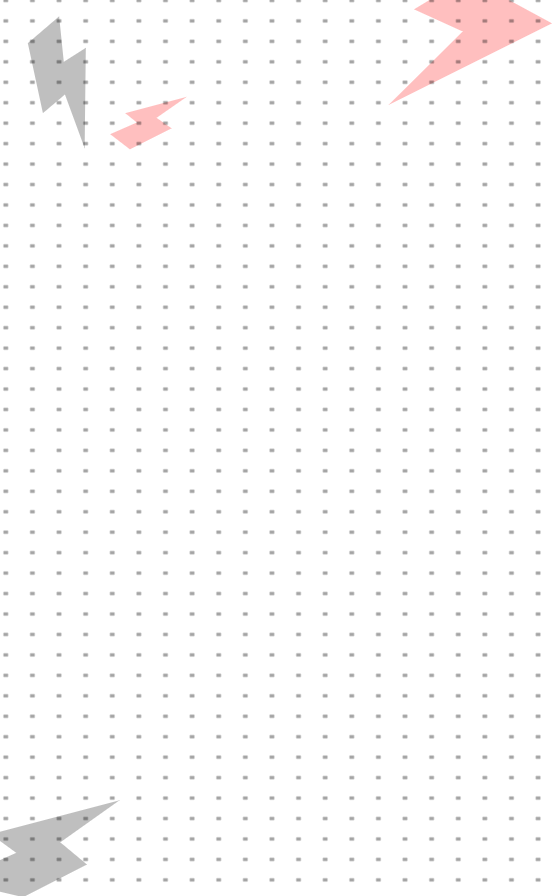
This background is drawn by a Shadertoy shader. Its source:

```glsl
// A white dotted sheet with grey and pink lightning bolts in its corners.
// Bolts are filled with a polygon distance function; the dots are a repeated
// soft rounded bar, multiplied over everything so they show through the bolts.

#define CANVAS vec2(476.0, 768.0)      // layout units, y measured downward
#define DOT_PITCH vec2(22.95, 17.53)
#define DOT_ORIGIN vec2(5.0, 0.4)
#define DOT_HALF_SIZE vec2(1.1, 0.5)
#define DOT_RADIUS 0.9
#define DOT_SOFTNESS 1.0
#define DOT_STRENGTH 0.36
#define PAPER vec3(1.0)
#define GREY vec3(0.75)
#define PINK vec3(1.0, 0.75, 0.75)

const int CORNERS = 7;

// Signed distance to a closed seven-cornered polygon, negative inside
float boltDistance(vec2 p, vec2 corner[CORNERS]) {
    float nearest = dot(p - corner[0], p - corner[0]);
    float side = 1.0;
    for (int i = 0, j = CORNERS - 1; i < CORNERS; j = i, i++) {
        vec2 edge = corner[j] - corner[i];
        vec2 offset = p - corner[i];
        vec2 gap = offset - edge * clamp(dot(offset, edge) / dot(edge, edge), 0.0, 1.0);
        nearest = min(nearest, dot(gap, gap));
        bvec3 crossing = bvec3(p.y >= corner[i].y, p.y < corner[j].y,
                               edge.x * offset.y > edge.y * offset.x);
        if (all(crossing) || all(not(crossing))) side = -side;
    }
    return side * sqrt(nearest);
}

// Antialiased fill
float coverage(float distanceToEdge, float pixel) {
    return clamp(0.5 - distanceToEdge / pixel, 0.0, 1.0);
}

// Repeated soft dots
float dotMask(vec2 p, float pixel) {
    vec2 cell = (fract((p - DOT_ORIGIN) / DOT_PITCH + 0.5) - 0.5) * DOT_PITCH;
    float d = length(max(abs(cell) - DOT_HALF_SIZE, 0.0)) - DOT_RADIUS;
    float blur = max(DOT_SOFTNESS, 0.6 * pixel);
    return 1.0 - smoothstep(-blur, blur, d);
}

void mainImage(out vec4 fragColor, in vec2 fragCoord) {
    vec2 p = vec2(fragCoord.x, iResolution.y - fragCoord.y) * CANVAS / iResolution.xy;
    float pixel = CANVAS.y / iResolution.y;

    // Bolt outlines
    vec2 upperLeft[CORNERS] = vec2[CORNERS](
        vec2(24, 37), vec2(51, 14), vec2(55, 53), vec2(74, 41),
        vec2(73, 127), vec2(56, 81), vec2(37, 97));
    vec2 small[CORNERS] = vec2[CORNERS](
        vec2(95, 115), vec2(118, 105), vec2(108, 97), vec2(161, 83),
        vec2(135, 101), vec2(148, 110), vec2(112, 128));
    vec2 upperRight[CORNERS] = vec2[CORNERS](
        vec2(335, 90), vec2(399, 27), vec2(357, 8), vec2(372, -1),
        vec2(400, -10), vec2(437, -1), vec2(476, 20));
    vec2 lowerLeft[CORNERS] = vec2[CORNERS](
        vec2(103, 686), vec2(52, 722), vec2(75, 741), vec2(20, 769),
        vec2(-40, 755), vec2(14, 731), vec2(-8, 715));

    // Bolts on paper
    float greyDistance = min(boltDistance(p, upperLeft), boltDistance(p, lowerLeft));
    float pinkDistance = min(boltDistance(p, small), boltDistance(p, upperRight));
    vec3 color = mix(PAPER, GREY, coverage(greyDistance, pixel));
    color = mix(color, PINK, coverage(pinkDistance, pixel));

    // Dots over everything
    color *= 1.0 - DOT_STRENGTH * dotMask(p, pixel);
    fragColor = vec4(color, 1.0);
}
```
